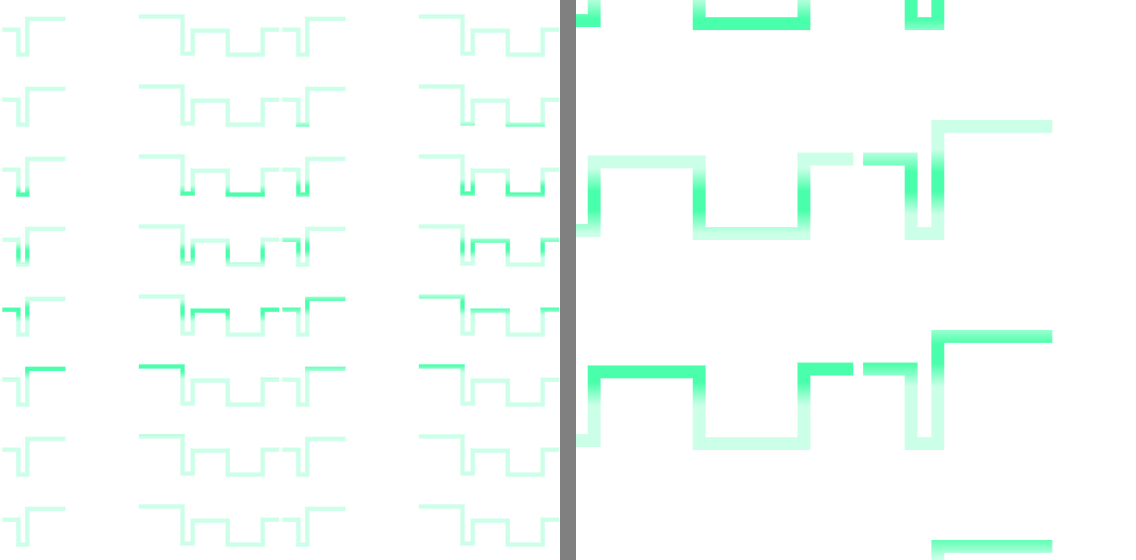
Left, the full canvas; right, a detail of the centre.
Give the GLSL for this pattern, as a WebGL 1 fragment shader.

```glsl
precision highp float;
// Pale mint stepped lines on white, repeated in a grid of 2 by 8 cells.
// Each cell joins square-cornered runs; a bright horizontal band climbs
// through the lines a little further in every cell, in reading order.

uniform vec2 u_resolution;

const vec2 REPEATS = vec2(2.0, 8.0);     // cells across and down
const vec2 CELL = vec2(384.0, 96.0);     // cell size in design units
const float HALF_WIDTH = 2.95;           // half the line width
const float BAND_START = 111.6;          // band centre in the first cell
const float BAND_STEP = 8.65;            // climb of the band per cell
const float BAND_CORE = 4.5;             // half height at full strength
const float BAND_REACH = 15.0;           // half height where it fades out
const vec3 PAPER = vec3(1.0);
const vec3 PALE = vec3(0.80, 1.0, 0.91);
const vec3 BRIGHT = vec3(0.29, 1.0, 0.67);

// Square-cornered distance to an axis-aligned segment
float segment(vec2 p, vec2 a, vec2 b) {
  vec2 d = abs(p - clamp(p, min(a, b), max(a, b)));
  return max(d.x, d.y) - HALF_WIDTH;
}

// Horizontal run from a to the column of b, then a vertical run to b
float stair(vec2 p, vec2 a, vec2 b) {
  vec2 corner = vec2(b.x, a.y);
  return min(segment(p, a, corner), segment(p, corner, b));
}

// Short line with a narrow notch, at the left of the cell
float notchLine(vec2 p) {
  float d = stair(p, vec2(6.2, 40.7), vec2(25.2, 74.8));
  d = min(d, stair(p, vec2(25.2, 74.8), vec2(37.4, 25.8)));
  return min(d, segment(p, vec2(37.4, 25.8), vec2(86.8, 25.8)));
}

// Long line with two troughs, at the right of the cell
float troughLine(vec2 p) {
  float d = stair(p, vec2(193.4, 22.6), vec2(250.3, 73.4));
  d = min(d, stair(p, vec2(250.3, 73.4), vec2(264.3, 42.0)));
  d = min(d, stair(p, vec2(264.3, 42.0), vec2(312.3, 74.8)));
  d = min(d, stair(p, vec2(312.3, 74.8), vec2(360.2, 40.7)));
  return min(d, segment(p, vec2(360.2, 40.7), vec2(379.8, 40.7)));
}

void main() {
  // Grid counted from the top left, y downwards inside each cell
  vec2 uv = gl_FragCoord.xy / u_resolution;
  vec2 grid = vec2(uv.x, 1.0 - uv.y) * REPEATS;
  vec2 cell = floor(grid);
  vec2 p = fract(grid) * CELL;

  // Line coverage, smoothed over one pixel
  float pixel = CELL.x * REPEATS.x / u_resolution.x;
  float dist = min(notchLine(p), troughLine(p));
  float coverage = clamp(0.5 - dist / pixel, 0.0, 1.0);

  // Climbing band; it lies outside the lines in the first and last cells
  float frame = cell.y * REPEATS.x + cell.x;
  float offset = abs(p.y - (BAND_START - BAND_STEP * frame));
  float glow = clamp((BAND_REACH - offset) / (BAND_REACH - BAND_CORE), 0.0, 1.0);

  vec3 ink = mix(PALE, BRIGHT, glow);
  gl_FragColor = vec4(mix(PAPER, ink, coverage), 1.0);
}
```
